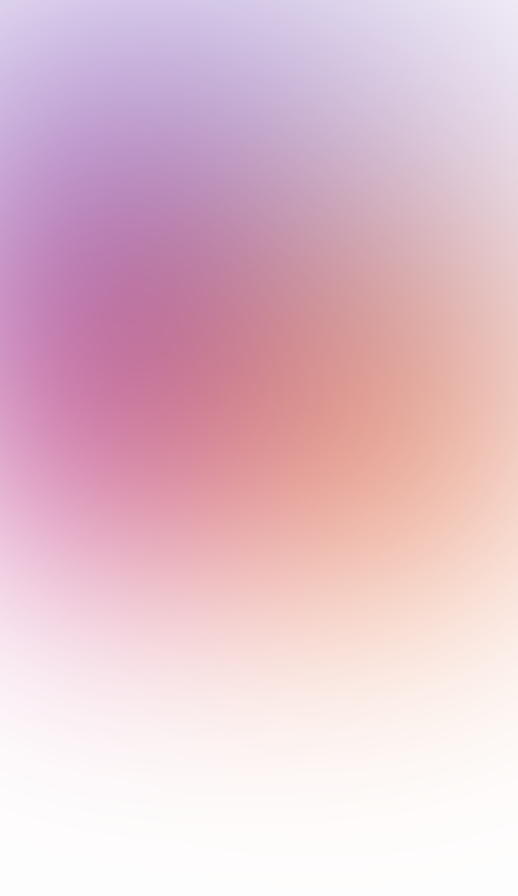
A WebGL 1 fragment shader for this background:

```glsl
precision highp float;
// Soft violet, rose and coral glows melting into a near-white backdrop.

uniform vec2 u_resolution;

const vec3 PAPER = vec3(0.997, 0.996, 0.996);

// Centres and radii are fractions of the canvas, origin at lower left.
const vec2 VIOLET_CENTER = vec2(0.33, 0.83);
const vec2 VIOLET_RADIUS = vec2(0.67, 0.285);
const vec2 ROSE_CENTER = vec2(0.18, 0.595);
const vec2 ROSE_RADIUS = vec2(0.34, 0.25);
const vec2 CORAL_CENTER = vec2(0.65, 0.545);
const vec2 CORAL_RADIUS = vec2(0.46, 0.253);

// Peak optical density of each tint: how much red, green and blue it absorbs.
const vec3 VIOLET_DENSITY = vec3(0.25, 0.30, 0.10);
const vec3 ROSE_DENSITY = vec3(0.116, 0.485, 0.213);
const vec3 CORAL_DENSITY = vec3(0.047, 0.345, 0.49);

// Elliptical Gaussian falloff, 1 at the centre.
float glow(vec2 uv, vec2 center, vec2 radius) {
    vec2 offset = (uv - center) / radius;
    return exp(-dot(offset, offset));
}

void main() {
    vec2 uv = gl_FragCoord.xy / u_resolution;

    // Overlapping tints add their densities, like layers of dye.
    vec3 density = VIOLET_DENSITY * glow(uv, VIOLET_CENTER, VIOLET_RADIUS)
                 + ROSE_DENSITY * glow(uv, ROSE_CENTER, ROSE_RADIUS)
                 + CORAL_DENSITY * glow(uv, CORAL_CENTER, CORAL_RADIUS);

    gl_FragColor = vec4(PAPER * exp(-density), 1.0);
}
```
